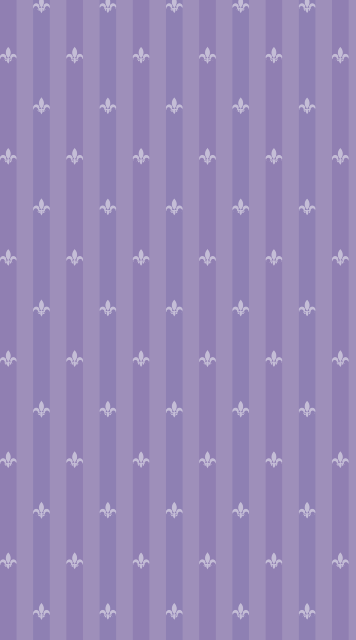
Give the GLSL for this pattern, as a WebGL 2 fragment shader.

```glsl
#version 300 es
precision highp float;

uniform vec2 u_resolution;
out vec4 fragColor;

// Pointed petal, upright, given half width and half height
float petal(vec2 p, float halfWidth, float halfHeight) {
    float radius = (halfWidth * halfWidth + halfHeight * halfHeight) / (2.0 * halfWidth);
    return length(vec2(abs(p.x) + radius - halfWidth, p.y)) - radius;
}

float box(vec2 p, vec2 halfSize) {
    vec2 d = abs(p) - halfSize;
    return length(max(d, 0.0)) + min(max(d.x, d.y), 0.0);
}

// Fleur-de-lis filling roughly -1 to 1
float fleurDeLis(vec2 p) {
    p.x = abs(p.x);
    float middle = petal(p - vec2(0.0, 0.34), 0.29, 0.67);

    // Side leaf: a crescent curling outwards and down
    float leaf = length(p - vec2(0.62, -0.2)) - 0.38;
    float hollow = length(p - vec2(0.68, -0.42)) - 0.26;
    float side = max(leaf, -hollow);

    // Crossband and three small feet
    float band = box(p - vec2(0.0, -0.43), vec2(0.36, 0.07));
    float foot = petal(p - vec2(0.0, -0.62), 0.15, 0.36);
    float sideFoot = length(p - vec2(0.27, -0.61)) - 0.1;

    return min(min(middle, side), min(band, min(foot, sideFoot)));
}

float coverage(float distance, float pixel) {
    return 1.0 - smoothstep(-0.6 * pixel, 0.6 * pixel, distance);
}

void main() {
    // One unit is one stripe period
    vec2 repeats = vec2(10.72, 19.42);
    vec2 p = gl_FragCoord.xy / u_resolution * repeats;
    float pixel = repeats.x / u_resolution.x;

    // Stripes
    float x = p.x - 0.248;
    float column = floor(x + 0.5);
    float stripeX = x - column;
    float odd = mod(column, 2.0);
    vec3 lightStripe = vec3(0.62, 0.56, 0.73);
    vec3 darkStripe = mix(vec3(0.565, 0.497, 0.697), vec3(0.555, 0.503, 0.703), odd);
    vec3 color = mix(lightStripe, darkStripe, coverage(abs(stripeX) - 0.25, pixel));

    // Emblems, half a row lower on every other stripe
    float rowHeight = 3.068;
    float row = (p.y - 2.4 + 1.534 * odd) / rowHeight;
    float emblemY = (fract(row + 0.5) - 0.5) * rowHeight;
    float emblemSize = 0.25;
    float emblem = fleurDeLis(vec2(stripeX, emblemY) / emblemSize);
    color = mix(color, vec3(0.77, 0.74, 0.84), coverage(emblem, pixel / emblemSize));

    fragColor = vec4(color, 1.0);
}
```
